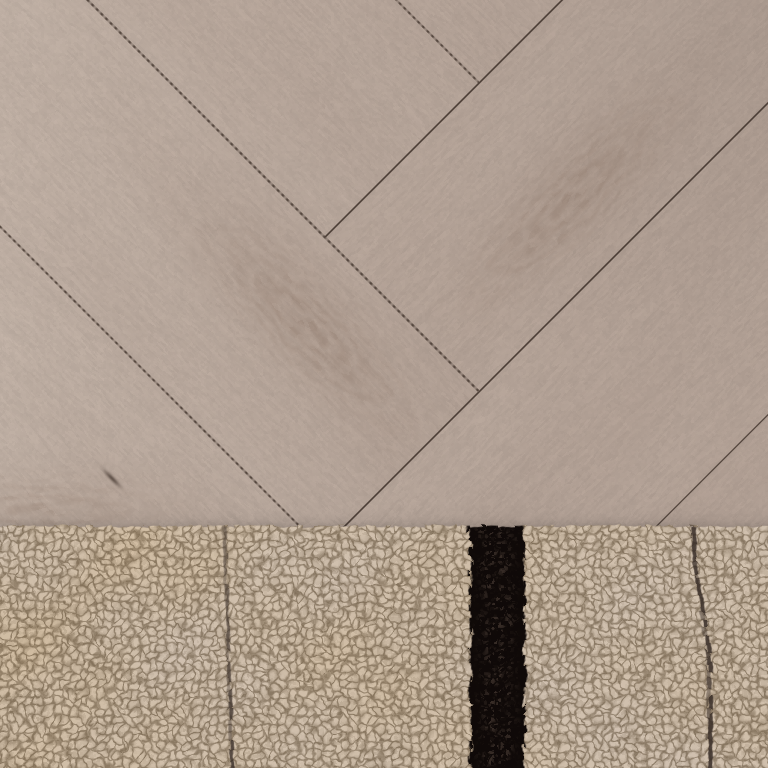
This texture is drawn by a three.js fragment shader. Its source:

```glsl
// Pale oak floor laid in a herringbone, with a looped wool rug along the bottom.
// Seams are distances to diagonal lines, grain is layered sines and stretched cells,
// and the rug pile is cellular noise with randomly turned, elongated tufts.
varying vec2 vUv;

const vec3 OAK_LIGHT = vec3(0.745, 0.685, 0.640);
const vec3 OAK_MID = vec3(0.685, 0.617, 0.573);
const vec3 OAK_FIGURE = vec3(0.555, 0.470, 0.415);
const vec3 SEAM = vec3(0.23, 0.18, 0.15);
const vec3 WOOL_LIGHT = vec3(0.815, 0.755, 0.690);
const vec3 WOOL_SHADE = vec3(0.490, 0.425, 0.345);
const vec3 WOOL_BLACK = vec3(0.060, 0.037, 0.030);
const vec3 WOOL_CHARCOAL = vec3(0.215, 0.172, 0.150);
const float RUG_TOP = 0.315;
const float TUFTS = 88.0;
const float SEAM_WIDTH = 0.0011;
const float SOFT = 0.0013;
// Seam positions: FALL is x + y, RISE is y - x
const float FALL_LEFT = 0.705;
const float FALL_MID = 1.114;
const float FALL_TOP = 1.516;
const float RISE_TOP = 0.268;
const float RISE_MID = -0.134;
const float RISE_LOW = -0.540;

vec2 hash2(vec2 p) {
  return fract(sin(vec2(dot(p, vec2(127.1, 311.7)), dot(p, vec2(269.5, 183.3)))) * 43758.5);
}

// Nearest distance, second distance and cell value; each cell is turned at random
vec3 cells(vec2 p, float stretch) {
  vec2 base = floor(p);
  vec3 found = vec3(8.0, 8.0, 0.0);
  for (int j = -1; j <= 1; j++) {
    for (int i = -1; i <= 1; i++) {
      vec2 id = base + vec2(float(i), float(j));
      vec2 h = hash2(id);
      vec2 d = p - id - 0.15 - 0.7 * h;
      float turn = 6.283 * fract(h.x * 7.3 + h.y * 3.1);
      float c = cos(turn), s = sin(turn);
      d = vec2(c * d.x + s * d.y, c * d.y - s * d.x) * vec2(1.0 / stretch, stretch);
      float dist = length(d);
      if (dist < found.x) found = vec3(dist, found.x, h.x);
      else found.y = min(found.y, dist);
    }
  }
  return found;
}

float waves(vec2 p) {
  return (sin(p.x + 1.7 * sin(p.y * 0.8)) + 0.6 * sin(p.y * 1.9 + p.x * 1.3 + 2.0)
    + 0.4 * sin(p.x * 3.7 - p.y * 2.6)) * 0.5;
}

float line(float d, float width) {
  return 1.0 - smoothstep(width - SOFT, width + SOFT, abs(d));
}

// Nested growth rings fading out from a centre; q.x runs along the grain
float figure(vec2 q, vec2 size) {
  vec2 w = q + 0.006 * vec2(waves(q * 45.0), waves(q.yx * 60.0 + 3.0));
  float rings = 0.5 + 0.5 * sin(length(vec2(w.x * 0.23, w.y)) * 470.0 + 1.5 * waves(q * 70.0));
  float fade = exp(-dot(q / size, q / size));
  float flecks = cells(q * vec2(75.0, 170.0), 1.0).z;
  return fade * (0.22 + 0.38 * rings * (0.5 + 0.5 * flecks) + 0.15 * flecks);
}

vec3 woodFloor(vec2 uv) {
  float fall = uv.x + uv.y, rise = uv.y - uv.x;
  bool risingPlank = rise < RISE_MID || (rise < RISE_TOP && fall > FALL_MID);
  vec2 grain = (risingPlank ? vec2(fall, rise) : vec2(rise, fall)) * 0.7071;

  // Light from the left, then fibres and broad streaks along the plank
  float light = 0.9 * exp(-uv.x * 2.6) + 0.12 * waves(grain * vec2(5.0, 19.0));
  vec3 col = mix(OAK_MID, OAK_LIGHT, clamp(light, 0.0, 1.0));
  col *= 1.0 - 0.035 * smoothstep(0.55, 1.0, uv.x) * smoothstep(0.4, 1.0, uv.y);
  float fibre = cells(grain * vec2(65.0, 330.0), 1.0).z - 0.5;
  float weave = cells(uv * 260.0, 1.0).z - 0.5;
  col *= 1.0 + 0.035 * fibre + 0.03 * weave + 0.008 * waves(grain * vec2(16.0, 240.0));

  // Cathedral figures in two planks and arched grain at the left
  float mark = 0.0;
  if (risingPlank && rise > RISE_MID)
    mark = figure(vec2(fall - 1.485, rise + 0.004) * 0.7071, vec2(0.165, 0.047));
  else if (!risingPlank && fall > FALL_LEFT && fall < FALL_MID)
    mark = figure(vec2(rise - 0.175, fall - 0.975) * 0.7071, vec2(0.165, 0.050));
  else if (fall < FALL_LEFT)
    mark = 0.75 * figure((uv - vec2(0.055, 0.335)) * vec2(0.8, 1.0), vec2(0.12, 0.045));
  col = mix(col, OAK_FIGURE, mark * 0.72);

  // Small knot with a tapered tail
  vec2 k = uv - vec2(0.146, 0.377);
  float along = (k.x - k.y) * 0.7071, across = (k.x + k.y) * 0.7071;
  float knot = exp(-pow(along / 0.014, 2.0) - pow(across / 0.0028, 2.0));
  col = mix(col, SEAM, 0.65 * knot);

  // Falling seams have a beaded bevel, rising seams are fine and clean
  float bead = 0.65 + 0.35 * sin(rise * 520.0);
  float falling = max(line(fall - FALL_LEFT, SEAM_WIDTH * 1.7),
    line(fall - FALL_MID, SEAM_WIDTH * 1.9)) * step(RISE_MID, rise);
  falling = max(falling, line(fall - FALL_TOP, SEAM_WIDTH * 1.7) * step(RISE_TOP, rise));
  float rising = max(line(rise - RISE_MID, SEAM_WIDTH * 1.4), line(rise - RISE_LOW, SEAM_WIDTH));
  rising = max(rising, line(rise - RISE_TOP, SEAM_WIDTH * 1.4) * step(FALL_MID, fall));
  return mix(col, SEAM, max(falling * bead * 0.78, rising * 0.85));
}

vec3 rug(vec2 uv, vec3 tuft, float fray) {
  // Rounded loops with dark gaps and fine yarn twist
  float loop = smoothstep(0.02, 0.36, tuft.y - tuft.x) * (1.0 - 0.45 * smoothstep(0.2, 0.75, tuft.x));
  float yarn = cells(uv * 230.0, 1.3).z;
  float lit = clamp(0.12 + 0.68 * loop + 0.28 * yarn + 0.12 * (tuft.z - 0.5), 0.0, 1.0);
  vec3 col = mix(WOOL_SHADE, WOOL_LIGHT, lit);
  float warm = 0.5 + 0.5 * waves(uv * vec2(13.0, 17.0));
  col *= mix(vec3(1.0), vec3(1.0, 0.975, 0.91), warm * (1.0 - 0.6 * uv.x));

  // Thin drawn threads
  float depth = RUG_TOP - uv.y;
  float left = line(uv.x - 0.292 - 0.032 * depth - fray * 0.5, 0.0022);
  float right = line(uv.x - 0.902 - 0.022 * smoothstep(0.0, 0.2, depth) - fray * 0.6, 0.0028);
  float broken = 0.5 + 0.5 * smoothstep(0.1, 0.5, tuft.z);
  col = mix(col, WOOL_CHARCOAL, max(left * (0.45 + 1.2 * depth), right * 0.85) * broken);

  // Broad black stripe, with charcoal flecks down its middle
  float band = abs(uv.x - 0.648 + 0.004 * smoothstep(0.025, 0.0, depth)) - 0.035 + fray;
  float flecks = loop * smoothstep(0.35, 0.95, yarn) * smoothstep(0.0, -0.03, band);
  vec3 black = mix(WOOL_BLACK, WOOL_CHARCOAL, flecks);
  return mix(col, black, 1.0 - smoothstep(-SOFT, SOFT * 1.5, band));
}

void main() {
  vec2 warped = vUv + 0.0025 * vec2(waves(vUv.yx * 190.0), waves(vUv * 170.0 + 4.0));
  vec3 tuft = cells(warped * TUFTS, 1.35);
  float fray = 0.006 * (tuft.z - 0.5) + 0.0015 * waves(vUv.yx * 260.0);
  float edge = vUv.y - RUG_TOP + fray * 0.6;
  vec3 wood = woodFloor(vUv) * (1.0 - 0.14 * exp(-max(edge, 0.0) * 130.0));
  vec3 col = mix(rug(vUv, tuft, fray), wood, smoothstep(-SOFT, SOFT, edge));
  gl_FragColor = vec4(col, 1.0);
}
```
